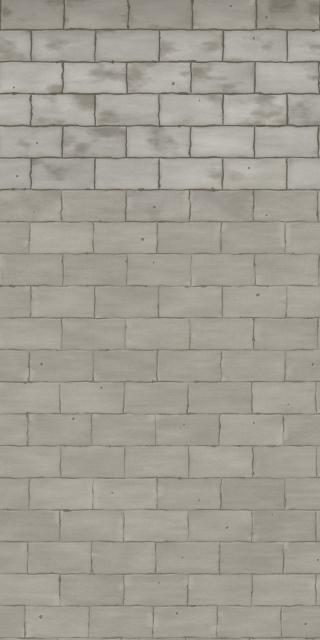
Give the GLSL for this texture, as a WebGL 2 fragment shader.

```glsl
#version 300 es
precision highp float;
// Weathered concrete block wall: 20 courses of 5 blocks in running bond.
// Ragged thin joints come from noise-bent distances; the upper courses are
// paler with dark, stained joints, the lower ones warm, even and faintly jointed.
uniform vec2 u_resolution;
out vec4 outColor;

const vec2 BLOCK = vec2(0.2, 0.1);       // block size, canvas width = 1
const float COURSE_SHIFT = 0.007;        // first course is cut by the top edge
const float DRIFT = 0.009;               // leftward creep of joints per unit of depth
const float JITTER = 0.009;              // random shift of each course
const float JOINT_WIDTH = 0.0017;        // half width of a joint
const float RAGGED = 0.0042;             // bend of the joint edges
const float WEATHERED_COURSES = 5.6;     // number of paler courses at the top
const vec3 WARM = vec3(0.642, 0.621, 0.582);
const vec3 PALE = vec3(0.692, 0.682, 0.655);
const vec3 SOOT = vec3(0.43, 0.40, 0.355);
const vec3 JOINT_DARK = vec3(0.37, 0.34, 0.295);
const vec3 JOINT_SOFT = vec3(0.465, 0.435, 0.39);
const vec3 MORTAR = vec3(0.715, 0.70, 0.67);

float hash(vec2 p) {
  return fract(sin(dot(p, vec2(127.1, 311.7))) * 43758.5453);
}

float noise(vec2 p) {
  vec2 i = floor(p), f = fract(p);
  f = f * f * (3.0 - 2.0 * f);
  return mix(mix(hash(i), hash(i + vec2(1, 0)), f.x),
             mix(hash(i + vec2(0, 1)), hash(i + vec2(1, 1)), f.x), f.y);
}

float fbm(vec2 p) {
  float sum = 0.0, amp = 0.5;
  for (int i = 0; i < 5; i++) {
    sum += amp * noise(p);
    p = p * 2.03 + 17.3;
    amp *= 0.5;
  }
  return sum / 0.97;
}

// Coverage of a line of half width w at distance d
float stroke(float d, float w, float aa) {
  return 1.0 - smoothstep(w - aa, w + aa, abs(d));
}

void main() {
  vec2 p = gl_FragCoord.xy / u_resolution * vec2(1.0, 2.0);
  p.y = 2.0 - p.y;                       // depth below the top edge
  float aa = 0.8 / u_resolution.x;

  // Bent coordinates make the joints ragged
  vec2 bend = vec2(fbm(p * 42.0 + 3.0), fbm(p * vec2(30.0, 45.0) + 71.0)) - 0.5;
  vec2 q = p + vec2(0.0, COURSE_SHIFT) + bend * RAGGED * 1.7;

  // Block address and signed distances to the nearest joints
  float course = floor(q.y / BLOCK.y);
  float lower = smoothstep(4.0, 8.0, course);
  float shift = 0.5 * BLOCK.x * mod(course, 2.0) - DRIFT * p.y
              + JITTER * (hash(vec2(course, 5.0)) - 0.5) * (0.3 + 0.7 * lower);
  float x = (q.x - shift) / BLOCK.x;
  vec2 id = vec2(floor(x), course);
  vec2 cell = vec2(fract(x), fract(q.y / BLOCK.y));
  vec2 joint = (cell - step(0.5, cell)) * BLOCK;
  vec2 edge = abs(joint);
  float nearest = min(edge.x, edge.y);
  float tone = hash(id + 13.0);

  // Paler weathered courses above, warm courses below
  float weather = 1.0 - smoothstep(WEATHERED_COURSES - 0.8, WEATHERED_COURSES + 0.8,
                                   course + 0.9 * (tone - 0.5));
  vec3 color = mix(WARM, PALE, weather);
  color += (tone - 0.5) * mix(0.035, 0.06, weather);

  // Cloudy patches, horizontal streaks and grain
  float cloud = fbm(p * vec2(9.0, 16.0) + id * 3.7);
  float streak = fbm(p * vec2(14.0, 85.0) + id * 5.1);
  float grain = noise(p * 230.0) + noise(p * 410.0) - 1.0;
  color += (cloud - 0.5) * mix(0.085, 0.13, weather);
  color += (streak - 0.5) * 0.06 + grain * 0.018;

  // Soot: blotches in the upper blocks, a dim top course, soft dirt by joints
  float blotch = smoothstep(0.52, 0.8, fbm(p * vec2(11.0, 19.0) + id * 9.3 + 40.0));
  float dim = 1.0 - smoothstep(0.03, 0.15, p.y);
  color = mix(color, SOOT, blotch * weather * 0.5 + dim * 0.4);
  float dirt = exp(-nearest / 0.007) * (0.35 + cloud);
  color = mix(color, SOOT, dirt * mix(0.17, 0.42, weather));

  // Broken smears of light mortar beside the joints
  float smear = smoothstep(0.47, 0.63, fbm(p * 23.0 + 90.0));
  float ridge = max(stroke(joint.x - 0.0045, 0.0015, aa * 1.5),
                    stroke(joint.y - 0.0045, 0.0015, aa * 1.5));
  color = mix(color, MORTAR, ridge * smear * 0.55);
  float spill = smoothstep(0.60, 0.70, fbm(p * 17.0 + 25.0))
              * (1.0 - smoothstep(0.008, 0.03, edge.x));
  color = mix(color, MORTAR, spill * 0.5);

  // Joint lines of uneven width and strength, with chipped edges
  float wear = fbm(p * 27.0 + 55.0);
  float width = JOINT_WIDTH * (0.45 + 1.1 * wear) * mix(0.9, 1.25, weather);
  width += 0.003 * smoothstep(0.63, 0.82, fbm(p * 48.0 + 8.0));
  float line = max(stroke(edge.x, width, aa), stroke(edge.y, width, aa));
  float strength = mix(0.45 + 0.55 * smoothstep(0.3, 0.6, wear), 0.9, weather);
  color = mix(color, mix(JOINT_SOFT, JOINT_DARK, weather), line * strength);

  // Occasional pit in a block, with a lit lower rim
  vec2 spot = vec2(hash(id + 31.0), hash(id + 47.0)) * 0.7 + 0.15;
  vec2 toPit = (cell - spot) * BLOCK;
  float hasPit = step(0.72, hash(id + 61.0));
  float radius = 0.0025 + 0.003 * hash(id + 83.0);
  float rim = stroke(length(toPit - radius * 0.5), radius * 1.3, 0.002);
  float pit = stroke(length(toPit), radius, 0.0015);
  color = mix(color, MORTAR, rim * hasPit * 0.35);
  color = mix(color, SOOT, pit * hasPit * 0.75);

  outColor = vec4(clamp(color, 0.0, 1.0), 1.0);
}
```
